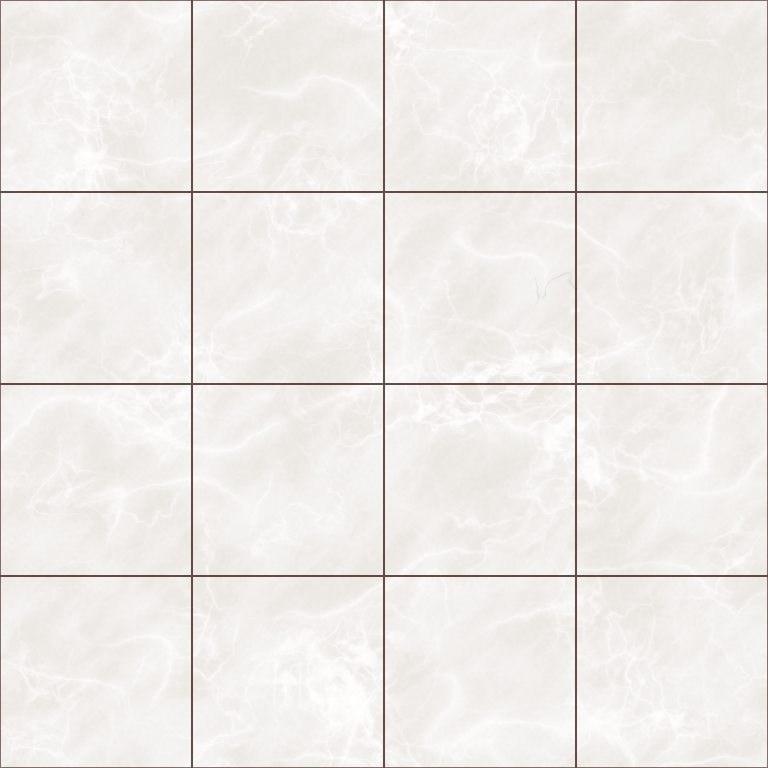
Give the GLSL for this texture, as a three.js fragment shader.

```glsl
// Pale cream marble floor: four by four square tiles parted by thin dark joints.
// Warped wrapping noise gives the clouds and crisp veins, and wrapping cell
// borders give the fine white crackle; the stone runs on from tile to tile.
varying vec2 vUv;

vec2 hash2(vec2 p, float seed) {
  vec3 q = fract(p.xyx * vec3(0.1031, 0.1030, 0.0973) + seed * 0.137);
  q += dot(q, q.yzx + 33.33);
  return fract((q.xx + q.yz) * q.zy);
}

// Slope of one lattice corner, wrapped at the whole number of cells
float corner(vec2 cell, vec2 offset, vec2 f, vec2 freq, float seed) {
  return dot(hash2(mod(cell + offset, freq), seed) * 2.0 - 1.0, f - offset);
}

float noise(vec2 uv, vec2 freq, float seed) {
  vec2 cell = floor(uv * freq), f = fract(uv * freq);
  vec2 s = f * f * f * (f * (f * 6.0 - 15.0) + 10.0);
  float low = mix(corner(cell, vec2(0.0), f, freq, seed),
                  corner(cell, vec2(1.0, 0.0), f, freq, seed), s.x);
  float high = mix(corner(cell, vec2(0.0, 1.0), f, freq, seed),
                   corner(cell, vec2(1.0), f, freq, seed), s.x);
  return mix(low, high, s.y);
}

float fbm(vec2 uv, vec2 freq, float seed) {
  float sum = 0.0, gain = 1.0;
  for (int i = 0; i < 5; i++) {
    sum += gain * noise(uv, freq, seed + float(i));
    freq *= 2.0;
    gain *= 0.5;
  }
  return sum;
}

// Gap between the two nearest cell points: zero on the cell borders
float crackle(vec2 uv, float freq, float seed) {
  vec2 p = uv * freq, cell = floor(p);
  float nearest = 8.0, second = 8.0;
  for (int y = -1; y <= 1; y++) {
    for (int x = -1; x <= 1; x++) {
      vec2 c = cell + vec2(float(x), float(y));
      float d = length(c + hash2(mod(c, freq), seed) - p);
      second = min(second, max(nearest, d));
      nearest = min(nearest, d);
    }
  }
  return second - nearest;
}

// Bright thin core in a weak halo along the zero line of a noise
float vein(float n, float width) {
  return 0.8 * exp(-abs(n) / width) + 0.22 * exp(-abs(n) / (5.0 * width));
}

vec3 marble(vec2 uv) {
  vec2 bend = vec2(fbm(uv, vec2(6.0), 1.0), fbm(uv, vec2(6.0), 11.0));
  vec2 ripple = vec2(fbm(uv, vec2(30.0), 5.0), fbm(uv, vec2(30.0), 15.0));
  vec2 warped = uv + 0.06 * bend;
  vec2 diagonal = vec2(uv.x + uv.y, uv.y - uv.x);

  // Warm clouds with diagonal brushing
  float cloud = fbm(warped, vec2(7.0), 21.0);
  float brush = fbm(diagonal + 0.02 * bend, vec2(7.0, 25.0), 31.0);
  float tone = smoothstep(-0.55, 0.55, cloud + 0.6 * brush);
  vec3 stone = mix(vec3(0.922, 0.905, 0.888), vec3(0.957, 0.950, 0.941), tone);

  // Where the white crackle gathers, with ragged solid splashes at its heart
  float gather = fbm(warped, vec2(5.0), 41.0);
  float cluster = smoothstep(-0.1, 0.45, gather);
  float grit = fbm(uv + 0.02 * bend, vec2(36.0), 51.0);
  float dust = smoothstep(0.05, 0.3, grit);
  float splash = smoothstep(0.4, 0.56, gather + 0.35 * grit);

  // Long veins, nearly level and slanted, fading in and out
  vec2 rough = uv + 0.03 * bend + 0.004 * ripple;
  float level = noise(rough, vec2(3.0, 7.0), 61.0);
  float slant = noise(diagonal + 0.04 * bend + 0.005 * ripple, vec2(3.0, 4.0), 71.0);
  float levelShow = smoothstep(-0.1, 0.25, noise(uv, vec2(6.0), 81.0));
  float slantShow = smoothstep(-0.05, 0.25, noise(uv, vec2(7.0), 82.0));
  float veins = levelShow * vein(level, 0.009) + slantShow * vein(slant, 0.009);

  // Hairlines with many small turns
  float hair = exp(-abs(fbm(rough, vec2(7.0, 9.0), 101.0)) / 0.02);
  float hairShow = smoothstep(-0.1, 0.3, noise(uv, vec2(8.0), 83.0));

  // Fine network at two scales, strongest in the clusters
  vec2 frayed = warped + 0.008 * ripple;
  float border = crackle(frayed, 14.0, 91.0);
  float coarse = exp(-border / 0.035);
  float fine = exp(-crackle(frayed, 34.0, 92.0) / 0.07);
  float web = coarse * (0.12 + 1.0 * cluster) + fine * (0.04 + 0.7 * cluster * cluster);

  float white = veins + 0.7 * hair * hairShow + web
              + cluster * (0.06 + 0.4 * dust) + 0.8 * splash;
  stone = mix(stone, vec3(1.0, 0.999, 0.997), 1.0 - exp(-1.3 * white));

  // Rare short grey cracks and a slight grain
  float crack = exp(-border / 0.02) * smoothstep(0.38, 0.5, noise(uv, vec2(9.0), 93.0));
  return stone - 0.09 * crack + 0.014 * noise(uv, vec2(180.0), 94.0);
}

// Share of a pixel covered by a joint in each direction; outer joints are thinner
vec2 jointCover(vec2 uv) {
  vec2 pixel = max(fwidth(uv), vec2(0.00001));
  vec2 d = abs(fract(uv * 4.0 + 0.5) - 0.5) / 4.0;
  vec2 halfWidth = mix(vec2(0.00102), vec2(0.0008), step(0.375, abs(uv - 0.5)));
  vec2 overlap = min(d + 0.5 * pixel, halfWidth) - max(d - 0.5 * pixel, -halfWidth);
  return clamp(overlap / pixel, 0.0, 1.0);
}

void main() {
  vec2 joint = jointCover(vUv);
  vec3 grout = vec3(0.22, 0.12, 0.09);
  vec3 color = mix(marble(vUv), grout, max(joint.x, joint.y));
  gl_FragColor = vec4(clamp(color, 0.0, 1.0), 1.0);
}
```
